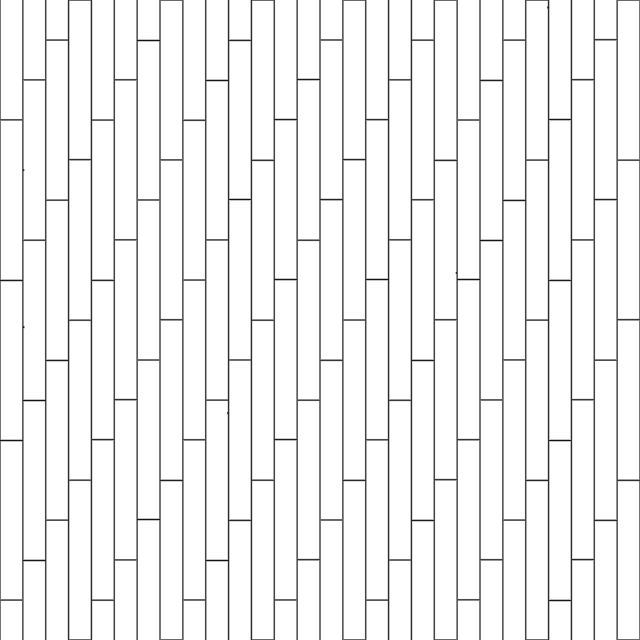
Write a WebGL 2 fragment shader that draws this pattern.

```glsl
#version 300 es
precision highp float;
// Tall white planks in staggered columns, outlined with thin black ink lines.
// Each column's end joints step up by a quarter plank; hashes shift the joints
// by a hair and drop a few tiny ink specks on the uprights. Tiles on all sides.

#define COLUMNS 28.0        // planks across
#define ROWS 4.0            // planks down
#define STAGGER_STEPS 4.0   // columns before the stagger repeats
#define UPRIGHT_WIDTH 0.0019
#define JOINT_WIDTH 0.0021
#define JOINT_JITTER 0.0008 // largest vertical shift of a joint
#define SPECK_CELLS 32.0    // possible specks along each upright
#define SPECK_CHANCE 0.006
#define SPECK_RADIUS 0.0016
#define SOFTNESS 1.35       // edge filter width, in pixel footprints
#define INK vec3(0.07)
#define PAPER vec3(1.0)

uniform vec2 u_resolution;
out vec4 fragColor;

// Integer hash of a cell, 0 to 1
float hash(vec2 cell, uint seed) {
    uvec2 q = uvec2(cell) + 1u;
    uint h = q.x * 374761393u + q.y * 668265263u + seed * 974711u;
    h = (h ^ (h >> 13u)) * 1274126177u;
    h = (h ^ (h >> 15u)) * 2246822519u;
    h ^= h >> 16u;
    return float(h & 65535u) / 65535.0;
}

// Share of a box filter that is covered by a line at signed distance d
float lineCoverage(float d, float width, float filterWidth) {
    float high = min(d + 0.5 * filterWidth, 0.5 * width);
    float low = max(d - 0.5 * filterWidth, -0.5 * width);
    return max(high - low, 0.0) / filterWidth;
}

// Long edges between the columns
float uprights(vec2 uv, vec2 filterSize) {
    float d = (uv.x * COLUMNS - round(uv.x * COLUMNS)) / COLUMNS;
    return lineCoverage(d, UPRIGHT_WIDTH, filterSize.x);
}

// Plank ends, raised one stagger step per column
float joints(vec2 uv, vec2 filterSize) {
    float column = floor(uv.x * COLUMNS);
    float phase = fract((column + 1.0) / STAGGER_STEPS);
    float along = uv.y * ROWS - phase;
    float nearest = floor(along + 0.5);
    float row = mod(nearest, ROWS);
    float shift = (hash(vec2(column, row), 1u) * 2.0 - 1.0) * JOINT_JITTER;
    // Joints on the tile border stay exactly in place
    if (phase + row < 0.01) shift = 0.0;
    return lineCoverage((along - nearest) / ROWS - shift, JOINT_WIDTH, filterSize.y);
}

// Rare blots of ink beside an upright
float specks(vec2 uv, vec2 filterSize) {
    float nearest = floor(uv.x * COLUMNS + 0.5);
    float row = floor(uv.y * SPECK_CELLS);
    vec2 cell = vec2(mod(nearest, COLUMNS), row);
    float side = hash(cell, 3u) - 0.5;
    vec2 center = vec2(nearest / COLUMNS + side * UPRIGHT_WIDTH,
                       (row + 0.3 + 0.4 * hash(cell, 4u)) / SPECK_CELLS);
    float d = length((uv - center) * vec2(1.0, 0.8)) - SPECK_RADIUS;
    float blot = clamp(0.5 - d / filterSize.x, 0.0, 1.0);
    return blot * step(hash(cell, 2u), SPECK_CHANCE);
}

void main() {
    vec2 uv = gl_FragCoord.xy / u_resolution;
    vec2 filterSize = SOFTNESS / u_resolution;

    float ink = max(uprights(uv, filterSize), joints(uv, filterSize));
    ink = max(ink, specks(uv, filterSize));

    fragColor = vec4(mix(PAPER, INK, ink), 1.0);
}
```
